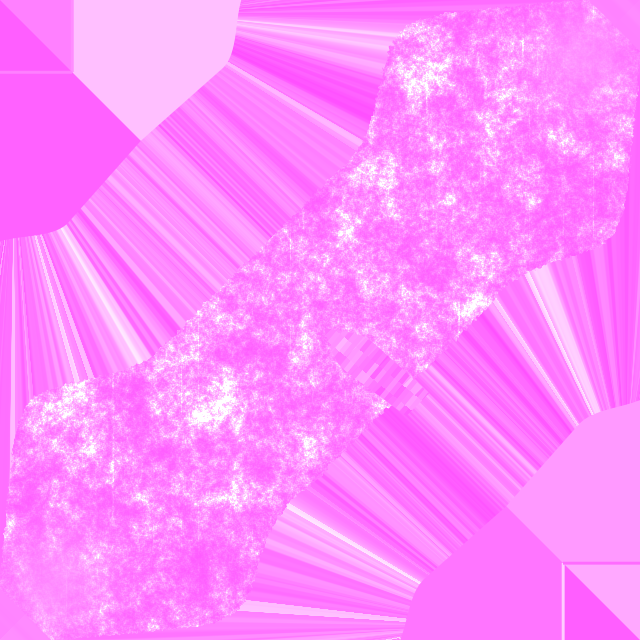
Give the GLSL for this background, as a WebGL 1 fragment shader.

```glsl
precision highp float;
// Pink diagonal band of speckled cloud, fanned by rays towards two flat faceted corners.

uniform vec2 u_resolution;

#define BAND_WIDTH 0.205
#define BAND_BULGE 0.125
#define BAND_ROUNDING 0.06
#define CORNER_START 0.56
#define FAN_START 0.12
#define FAN_SPREAD 5.0
#define CLOUD_SCALE 13.0
#define CLOUD_GAIN 0.9
#define CLOUD_CONTRAST 2.3
#define OCTAVES 6

float hash(vec2 p) {
  vec3 q = fract(vec3(p.xyx) * 0.1031);
  q += dot(q, q.yzx + 33.33);
  return fract((q.x + q.y) * q.z);
}

vec2 gradient(vec2 cell) {
  float angle = 6.2832 * hash(cell);
  return vec2(cos(angle), sin(angle));
}

float gradientNoise(vec2 p) {
  vec2 i = floor(p), f = fract(p);
  vec2 u = f * f * f * (f * (f * 6.0 - 15.0) + 10.0);
  vec2 e = vec2(1.0, 0.0);
  float low = mix(dot(gradient(i), f), dot(gradient(i + e), f - e), u.x);
  float high = mix(dot(gradient(i + e.yx), f - e.yx), dot(gradient(i + 1.0), f - 1.0), u.x);
  return mix(low, high, u.y);
}

float fbm(vec2 p) {
  float sum = 0.0, amp = 0.5;
  for (int i = 0; i < OCTAVES; i++) {
    sum += amp * gradientNoise(p);
    p = mat2(1.6, 1.2, -1.2, 1.6) * p + 17.3;
    amp *= CLOUD_GAIN;
  }
  return sum;
}

float bump(float x, float width) {
  return exp(-x * x / (width * width));
}

float smoothMin(float x, float y, float k) {
  float h = max(k - abs(x - y), 0.0) / k;
  return min(x, y) - 0.25 * h * h * k;
}

// Random flat stripes with softened borders
float stripes(float x, float count, float seed, float px) {
  float cell = floor(x * count);
  float soft = clamp(1.5 * px * count, 0.0, 1.0);
  float blend = smoothstep(1.0 - soft, 1.0, fract(x * count));
  return mix(hash(vec2(cell + 500.0, seed)), hash(vec2(cell + 501.0, seed)), blend);
}

// Rays: a is the place along the band, b the place across it
float rays(float a, float b, float px) {
  float t = clamp((abs(b) - 0.25) / 0.33, -0.5, 1.12);
  float x = max(abs(a) - FAN_START, 0.0);
  float bend = 4.0 * FAN_SPREAD * (1.0 - t) * x;
  float s = sign(a) * (min(abs(a), FAN_START) + 2.0 * x / (1.0 + sqrt(max(1.0 + bend, 0.0))));
  float seed = b < 0.0 ? 11.0 : 47.0;
  float light, dark;
  if (b < 0.0) {
    light = bump(s - 0.345, 0.012) + bump(s + 0.255, 0.011) + 0.7 * bump(s + 0.318, 0.004);
    dark = bump(s - 0.28, 0.024) + 0.4 * smoothstep(-0.32, -0.35, s);
  } else {
    light = bump(abs(s - 0.017) - 0.272, 0.012) + bump(s - 0.097, 0.008);
    dark = bump(s + 0.04, 0.05) + 0.4 * smoothstep(0.31, 0.34, s);
  }
  float texture = 0.10 * stripes(s, 23.0, seed, px) + 0.18 * stripes(s + 0.013, 71.0, seed + 3.0, px)
    + 0.16 * stripes(s, 210.0, seed + 7.0, px);
  float thin = stripes(s, 150.0, seed + 13.0, px);
  texture += 0.26 * smoothstep(0.86, 0.95, thin) * smoothstep(0.1, 0.3, abs(s));
  float tone = 0.30 + texture * (1.0 - 0.65 * min(dark, 1.0)) + 0.27 * light - 0.03 * dark;
  tone = mix(tone, 0.54, 0.8 * smoothstep(0.86, 0.92, abs(a)));
  return clamp(tone, 0.26, 0.96);
}

// Broad light along the axis and the upper rim, shade on the lower lobes
float glow(float a, float b) {
  float sum = -0.28 * bump(abs(a) - 0.58, 0.10) * bump(b - 0.21, 0.07);
  sum -= 0.22 * bump(a + 0.04, 0.07) * bump(b + 0.12, 0.05);
  for (int i = 0; i < 5; i++) {
    float k = float(i);
    float place = -0.52 + 0.265 * k;
    vec2 rim = vec2(a - place, b + 0.15 + 0.25 * place * place);
    sum += 0.2 * exp(-dot(rim, rim) / 0.006);
    vec2 axis = vec2(a + 0.32 - 0.485 * k, b + 0.035);
    sum += 0.27 * exp(-dot(axis, axis) / 0.004);
    vec2 low = vec2(a + 0.405 - 0.265 * k, b - 0.14);
    sum += 0.16 * exp(-dot(low, low) / 0.004) * step(k, 1.0);
  }
  return sum;
}

// Cloud: rough speckle and vertical scratches over the broad light
float cloud(vec2 p, float a, float b, float px) {
  float f = fbm(p * CLOUD_SCALE + 4.7) + glow(a, b) - 0.04;
  f += 0.2 * gradientNoise(p * vec2(24.0, 7.0) + 31.0);
  float scratch = stripes(p.x, 300.0, 5.0, px);
  f += 0.2 * smoothstep(0.85, 1.0, scratch) * smoothstep(0.0, 0.3, gradientNoise(p * vec2(60.0, 9.0)));
  float tone = 0.33 + 0.22 * exp(CLOUD_CONTRAST * f);
  float calm = bump(abs(a) - 0.83, 0.13) * bump(b, 0.12);
  return mix(tone, 0.57 + 0.08 * f, 0.92 * calm);
}

// Corner facets: tones are outer right, outer left, inner right, inner left
float facets(vec2 q, float a, float size, vec4 tones, vec2 lineTones, float px) {
  float right = smoothstep(-px, px, a);
  float inner = smoothstep(px, -px, max(q.x, q.y) - size);
  float tone = mix(mix(tones.y, tones.x, right), mix(tones.w, tones.z, right), inner);
  vec2 line = smoothstep(vec2(0.002 + px), vec2(0.001), abs(q - size)) * step(q.yx, vec2(size));
  tone = mix(tone, lineTones.x, line.x);
  return mix(tone, lineTones.y, line.y);
}

void main() {
  vec2 p = gl_FragCoord.xy / u_resolution;
  float px = 1.0 / min(u_resolution.x, u_resolution.y);
  float a = p.x + p.y - 1.0, b = p.x - p.y;
  float along = abs(a), lower = step(0.0, b);

  // Band outline, waisted in the middle and tapered at both ends
  float width = BAND_WIDTH + 0.038 * lower * (1.0 - smoothstep(0.25, 0.5, along));
  width += BAND_BULGE * smoothstep(0.3, 0.6, along);
  width = smoothMin(width, 0.325 - 0.82 * (along - 0.625), BAND_ROUNDING);
  width += 0.007 * gradientNoise(p * 190.0) + 0.004 * gradientNoise(p * 60.0);
  float band = smoothstep(px, -px, max(abs(b) - width, along - 0.92));
  float tone = mix(rays(a, b, px), cloud(p, a, b, px), band);

  // Bricked notch cut into the lower half of the band
  float middle = 0.1 * b - 0.008;
  float notchWidth = smoothMin(0.045 - 0.05 * max(b - 0.1, 0.0), 0.6 * (b - 0.018), 0.02);
  float notch = smoothstep(px, -px, max(abs(a - middle) - notchWidth, b - 0.285));
  float row = floor((a - middle + 0.05) * 32.0);
  float bricks = 0.33 + 0.2 * stripes(b + 0.1 * a, 90.0, row + 80.0, px) + 0.2 * stripes(b, 30.0, row + 91.0, px);
  tone = mix(tone, bricks, notch);

  // Flat corners at upper left and lower right
  float flare = smoothstep(0.24, 0.42, along);
  float edge = CORNER_START - 0.06 * along + 0.1 * flare + 0.022 * lower * (1.0 - flare);
  float upperFacets = facets(vec2(p.x, 1.0 - p.y), a, 0.113, vec4(0.75, 0.38, 0.50, 0.37), vec2(0.55, 0.50), px);
  float lowerFacets = facets(vec2(1.0 - p.x, p.y), a, 0.120, vec4(0.60, 0.46, 0.66, 0.37), vec2(0.80, 0.42), px);
  tone = mix(tone, mix(upperFacets, lowerFacets, lower), smoothstep(-px, px, abs(b) - edge));

  gl_FragColor = vec4(1.0, clamp(tone, 0.25, 1.0), 1.0, 1.0);
}
```
